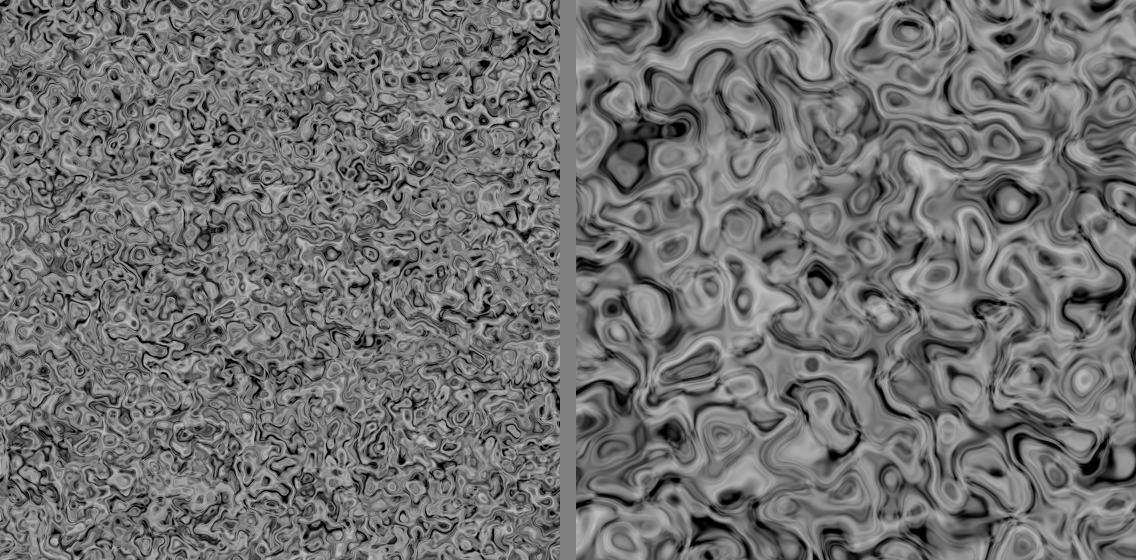
Left: the whole. Right: its middle third, enlarged.
Reproduce this texture procedurally as a Shadertoy shader.

```glsl
#define SWIRLS 29.0            // swirl cells across the canvas
#define WARP vec2(4.6, 2.3)    // unequal pull closes the strands into rings
#define WARP_DETAIL 0.28
#define STRAND_DETAIL 0.55
#define CONTRAST 4.2
#define MID_GREY 0.466
#define SAMPLES 2

// Unit gradient with a random direction for each lattice point
vec2 gradient(ivec2 cell) {
    uvec2 c = uvec2(cell);
    uint h = c.x * 1597334677u ^ c.y * 3812015801u;
    h = (h ^ (h >> 16)) * 2146121005u;
    h = (h ^ (h >> 15)) * 2221713035u;
    h ^= h >> 16;
    float angle = float(h & 65535u) * 6.2831853 / 65536.0;
    return vec2(cos(angle), sin(angle));
}

float gradientNoise(vec2 p) {
    ivec2 i = ivec2(floor(p));
    vec2 f = fract(p);
    vec2 u = f * f * f * (f * (f * 6.0 - 15.0) + 10.0);
    float a = dot(gradient(i), f);
    float b = dot(gradient(i + ivec2(1, 0)), f - vec2(1, 0));
    float c = dot(gradient(i + ivec2(0, 1)), f - vec2(0, 1));
    float d = dot(gradient(i + ivec2(1, 1)), f - vec2(1, 1));
    return mix(mix(a, b, u.x), mix(c, d, u.x), u.y);
}

float fbm(vec2 p, int octaves, float gain) {
    float sum = 0.0, weight = 1.0;
    for (int i = 0; i < octaves; i++) {
        sum += weight * gradientNoise(p);
        p = mat2(1.6, 1.2, -1.2, 1.6) * p + 17.3;
        weight *= gain;
    }
    return sum;
}

// Noise folded along the contours of a second noise
float swirls(vec2 p) {
    vec2 pull = vec2(fbm(p + 31.7, 2, WARP_DETAIL), fbm(p + 83.2, 2, WARP_DETAIL));
    return fbm(p + WARP * pull, 3, STRAND_DETAIL);
}

// Soft light greys with a long tail into black
float tone(float n) {
    float z = clamp(n * CONTRAST, -3.0, 3.0);
    return MID_GREY + z * (0.125 + z * (0.004 * z - 0.024));
}

void mainImage(out vec4 fragColor, in vec2 fragCoord) {
    float grey = 0.0;
    for (int i = 0; i < SAMPLES * SAMPLES; i++) {
        vec2 offset = (vec2(i % SAMPLES, i / SAMPLES) + 0.5) / float(SAMPLES) - 0.5;
        vec2 p = (fragCoord + offset) / iResolution.y;
        grey += clamp(tone(swirls(p * SWIRLS)), 0.0, 1.0);
    }
    fragColor = vec4(vec3(grey / float(SAMPLES * SAMPLES)), 1.0);
}
```
